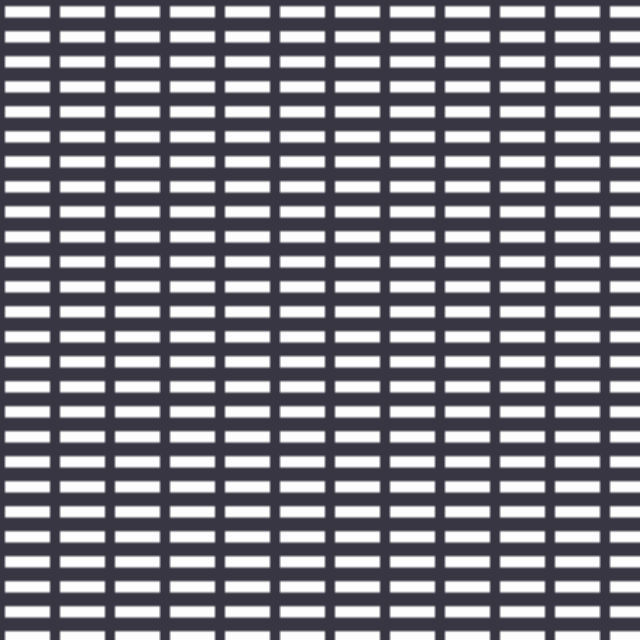
Write a WebGL 2 fragment shader that draws this pattern.

```glsl
#version 300 es
precision highp float;
// Grid of white horizontal bars on a dark slate ground.
// Space is folded into one cell; each bar is the product of two soft
// edged bands, one across and one down, counted from the top left.

uniform vec2 u_resolution;
out vec4 fragColor;

// Lengths are fractions of the canvas, written on a 512 unit grid.
const float UNIT = 1.0 / 512.0;
const vec2 CELL_SIZE = vec2(44.0, 20.0) * UNIT;   // 11.6 columns, 25.6 rows
const vec2 BAR_SIZE = vec2(36.0, 9.0) * UNIT;
const vec2 FIRST_CENTER = vec2(22.0, 9.5) * UNIT; // from the top left corner
const float EDGE_SOFTNESS = 2.27 * UNIT;          // full width of the edge ramp

const vec3 GROUND_COLOR = vec3(0.216, 0.210, 0.258);
const vec3 BAR_COLOR = vec3(0.994);

// Offset from the center of the nearest bar.
vec2 foldToCell(vec2 p) {
    return (fract((p - FIRST_CENTER) / CELL_SIZE + 0.5) - 0.5) * CELL_SIZE;
}

// Coverage of a box with linear edge ramps, separable in x and y.
float softBox(vec2 offset, vec2 size, float ramp) {
    vec2 edgeDistance = abs(offset) - 0.5 * size;
    vec2 band = clamp(0.5 - edgeDistance / ramp, 0.0, 1.0);
    return band.x * band.y;
}

void main() {
    // Canvas units, with y measured downward from the top.
    vec2 p = vec2(gl_FragCoord.x, u_resolution.y - gl_FragCoord.y) / u_resolution.y;
    float ramp = max(EDGE_SOFTNESS, 1.0 / u_resolution.y);

    float bar = softBox(foldToCell(p), BAR_SIZE, ramp);
    fragColor = vec4(mix(GROUND_COLOR, BAR_COLOR, bar), 1.0);
}
```
